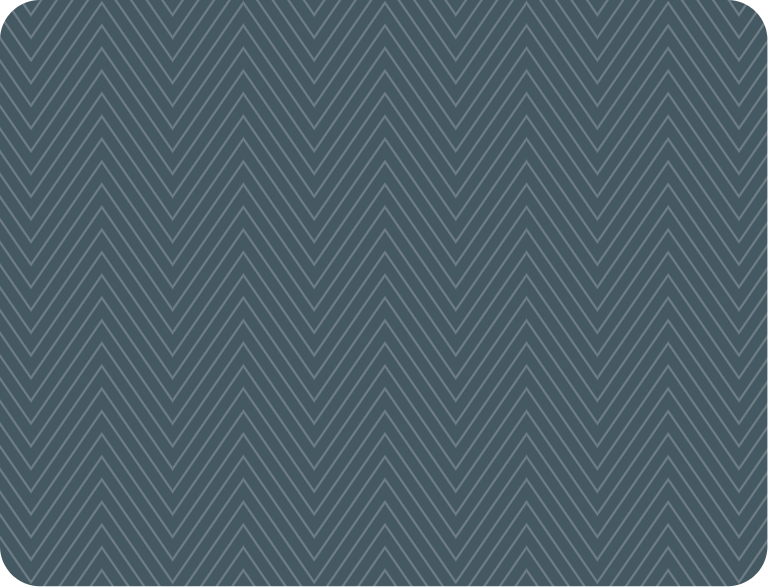
Give the GLSL for this pattern, as a WebGL 2 fragment shader.

```glsl
#version 300 es
precision highp float;
// Slate card with rounded corners, covered in thin pale chevron lines.
// A triangle wave shifts the height, then fract() stacks evenly spaced
// lines whose true perpendicular distance gives a constant width.

// All lengths are fractions of the canvas height.
#define ZIGZAG_PERIOD 0.2408
#define ROW_SPACING 0.0386
#define LEG_HEIGHT 0.1752
#define PEAK_ORIGIN vec2(0.1731, 0.0304)
#define LINE_WIDTH 0.0038
#define CORNER_RADIUS 0.068
#define CARD_INSET vec2(0.001, 0.003)
#define GROUND_COLOR vec3(0.27, 0.35, 0.39)
#define LINE_COLOR vec3(0.43, 0.49, 0.52)
#define PAGE_COLOR vec3(1.0)

uniform vec2 u_resolution;
out vec4 outColor;

// Distance to the centre of the nearest chevron line.
float chevronDistance(vec2 p) {
    float slope = LEG_HEIGHT / (0.5 * ZIGZAG_PERIOD);
    float column = fract((p.x - PEAK_ORIGIN.x) / ZIGZAG_PERIOD + 0.5) - 0.5;
    float height = p.y - PEAK_ORIGIN.y + slope * abs(column) * ZIGZAG_PERIOD;
    float row = abs(fract(height / ROW_SPACING + 0.5) - 0.5) * ROW_SPACING;
    return row / sqrt(1.0 + slope * slope);
}

// Signed distance to a rounded box centred on the origin.
float roundedBox(vec2 p, vec2 halfSize, float radius) {
    vec2 q = abs(p) - halfSize + radius;
    return length(max(q, 0.0)) + min(max(q.x, q.y), 0.0) - radius;
}

// Coverage of a shape, softened across one pixel.
float coverage(float signedDistance, float pixel) {
    return clamp(0.5 - signedDistance / pixel, 0.0, 1.0);
}

void main() {
    float pixel = 1.0 / u_resolution.y;
    vec2 p = gl_FragCoord.xy * pixel;
    vec2 canvas = u_resolution * pixel;

    // Chevron lines over the ground
    float line = coverage(chevronDistance(p) - 0.5 * LINE_WIDTH, pixel);
    vec3 color = mix(GROUND_COLOR, LINE_COLOR, line);

    // Card outline, with a sliver of page at the right and bottom
    vec2 cardSize = canvas - CARD_INSET;
    vec2 cardCenter = vec2(0.5 * cardSize.x, canvas.y - 0.5 * cardSize.y);
    float card = roundedBox(p - cardCenter, 0.5 * cardSize, CORNER_RADIUS);
    color = mix(PAGE_COLOR, color, coverage(card, pixel));

    outColor = vec4(color, 1.0);
}
```
